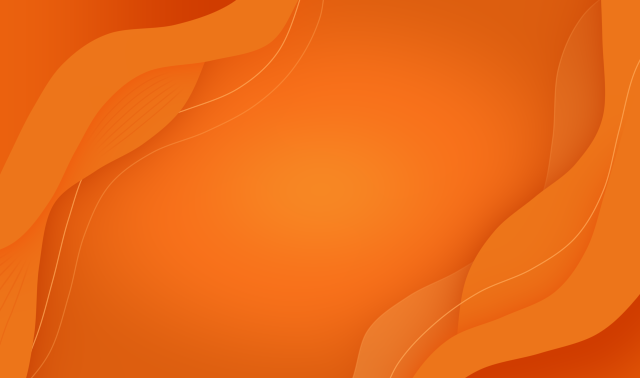
This background is drawn by a WebGL 2 fragment shader. Its source:

```glsl
#version 300 es
precision highp float;
// Orange backdrop: a soft central glow framed by layered wavy ribbons in two corners.
// Each wave is a spline along the rising diagonal, turned into a signed distance
// that drives its fill, its cast shadow or a fine bright line.

uniform vec2 u_resolution;
out vec4 fragColor;

#define ASPECT 1.7
#define KNOT_STEP 0.2
#define LEFT_START 0.0
#define RIGHT_START 0.9
#define SHADOW_WIDTH 0.055
#define CONTOURS 9.0
#define LINE_WIDTH 0.0016

const vec3 GLOW = vec3(0.97, 0.53, 0.14);
const vec3 ORANGE = vec3(0.975, 0.445, 0.105);
const vec3 RUST = vec3(0.865, 0.37, 0.06);
const vec3 RIBBON = vec3(0.93, 0.46, 0.10);
const vec3 SHADE = vec3(0.80, 0.27, 0.02);
const vec3 WARM_SHADE = vec3(0.94, 0.36, 0.05);
const vec3 DEEP_RED = vec3(0.815, 0.235, 0.0);
const vec3 HIGHLIGHT = vec3(1.0, 0.66, 0.34);

// Signed distance to a Catmull-Rom wave; positive toward the lower right.
float wave(vec2 p, float start, float k[11]) {
    float u = clamp((p.x + p.y - start) / KNOT_STEP, 0.0, 10.0);
    int i = min(int(u), 9);
    float f = u - float(i);
    float a = k[max(i - 1, 0)], b = k[i], c = k[i + 1], d = k[min(i + 2, 10)];
    float c1 = 0.5 * (c - a);
    float c2 = a - 2.5 * b + 2.0 * c - 0.5 * d;
    float c3 = 0.5 * (d - a) + 1.5 * (b - c);
    float offset = b + f * (c1 + f * (c2 + f * c3));
    float slope = (c1 + f * (2.0 * c2 + 3.0 * f * c3)) / KNOT_STEP;
    return (p.x - p.y - offset) / sqrt(2.0 * (1.0 + slope * slope));
}

// Coverage of the side where d is positive.
float fill(float d) {
    float aa = 0.7 / u_resolution.y;
    return smoothstep(-aa, aa, d);
}

// Coverage of a line; lines thinner than a pixel fade instead of breaking up.
float stroke(float d, float width) {
    float pixel = 1.0 / u_resolution.y;
    float w = max(width, pixel);
    return (1.0 - smoothstep(0.5 * w - 0.5 * pixel, 0.5 * w + 0.7 * pixel, abs(d))) * width / w;
}

float shadow(float d, float width) {
    return exp(-max(d, 0.0) / width);
}

vec3 background(vec2 p) {
    float r = length((p - vec2(0.5 * ASPECT, 0.5)) / vec2(0.85, 0.56));
    vec3 col = mix(GLOW, ORANGE, smoothstep(0.0, 0.52, r));
    return mix(col, RUST, smoothstep(0.42, 1.02, r));
}

vec3 leftRibbons(vec3 col, vec2 p) {
    float top = wave(p, LEFT_START, float[11](-0.40, -0.44, -0.49, -0.56, -0.626, -0.664, -0.622, -0.469, -0.378, -0.37, -0.37));
    float mid = wave(p, LEFT_START, float[11](-0.42, -0.40, -0.321, -0.336, -0.40, -0.447, -0.42, -0.279, -0.17, -0.21, -0.28));
    float low = wave(p, LEFT_START, float[11](0.10, -0.02, -0.192, -0.316, -0.294, -0.239, -0.23, -0.301, -0.41, -0.53, -0.66));
    float bright = wave(p, LEFT_START, float[11](0.06, -0.01, -0.119, -0.237, -0.327, -0.321, -0.217, -0.133, -0.124, -0.206, -0.33));
    float faint = wave(p, LEFT_START, float[11](0.088, 0.064, -0.035, -0.153, -0.219, -0.192, -0.104, -0.044, -0.04, -0.102, -0.24));

    // Shadows and loose lines on the backdrop
    col = mix(col, WARM_SHADE, 0.5 * shadow(mid, 0.09));
    col = mix(col, SHADE, mix(0.8, 0.45, smoothstep(0.3, 0.8, p.y)) * shadow(low, SHADOW_WIDTH));
    col = mix(col, HIGHLIGHT, 0.75 * stroke(bright, 1.6 * LINE_WIDTH));
    col = mix(col, HIGHLIGHT, 0.6 * stroke(faint, LINE_WIDTH));

    // Lower ribbon with evenly spread contours between its two edges
    float gap = max(mid - low, 0.001);
    float across = mid / gap;
    float contour = (abs(fract(across * CONTOURS) - 0.5)) * gap / CONTOURS;
    float band = smoothstep(0.08, 0.14, gap) * step(0.1, across) * step(across, 0.78);
    vec3 under = mix(RIBBON, WARM_SHADE, 0.8 * shadow(mid, SHADOW_WIDTH));
    under = mix(under, WARM_SHADE * 0.96, 0.6 * band * stroke(contour, LINE_WIDTH));
    col = mix(col, under, fill(-low));

    // Main ribbon and the red corner behind it
    col = mix(col, RIBBON, fill(-mid));
    vec3 corner = mix(vec3(0.92, 0.38, 0.055), DEEP_RED, smoothstep(0.0, 0.6, p.x));
    return mix(col, corner, fill(-top));
}

vec3 rightRibbons(vec3 col, vec2 p) {
    float panel = wave(p, RIGHT_START, float[11](0.951, 0.852, 0.869, 0.934, 0.973, 0.965, 0.836, 0.666, 0.591, 0.608, 0.64));
    float outer = wave(p, RIGHT_START, float[11](1.46, 1.305, 1.124, 0.976, 0.925, 0.942, 0.962, 0.905, 0.70, 0.487, 0.29));
    float front = wave(p, RIGHT_START, float[11](1.17, 1.095, 1.091, 1.175, 1.246, 1.217, 1.115, 1.007, 0.90, 0.774, 0.66));
    float bright = wave(p, RIGHT_START, float[11](1.084, 1.018, 1.011, 1.046, 1.124, 1.157, 1.106, 0.989, 0.874, 0.82, 0.75));
    float corner = wave(p, RIGHT_START, float[11](1.206, 1.217, 1.254, 1.369, 1.469, 1.48, 1.438, 1.37, 1.30, 1.24, 1.17));

    // Translucent panel with a pale rim
    col = mix(col, SHADE, 0.25 * shadow(-panel, SHADOW_WIDTH));
    col = mix(col, vec3(1.0, 0.75, 0.42), fill(panel) * mix(0.34, 0.12, p.y));
    col = mix(col, HIGHLIGHT, 0.5 * stroke(panel, LINE_WIDTH));

    // Outer ribbon, shaded where the front ribbon overlaps it
    col = mix(col, SHADE, 0.6 * shadow(-outer, SHADOW_WIDTH));
    col = mix(col, RIBBON, fill(outer));
    float overlap = 1.0 - smoothstep(0.4, 0.75, p.y);
    col = mix(col, WARM_SHADE * 0.97, 0.75 * overlap * shadow(-front, SHADOW_WIDTH));
    col = mix(col, RIBBON, fill(front));
    col = mix(col, HIGHLIGHT, 0.75 * stroke(bright, 1.6 * LINE_WIDTH));

    // Red corner beyond the front ribbon
    vec3 red = mix(DEEP_RED, vec3(0.88, 0.33, 0.025), smoothstep(0.0, 0.2, corner));
    return mix(col, red, fill(corner));
}

void main() {
    vec2 p = gl_FragCoord.xy / u_resolution * vec2(ASPECT, 1.0);
    vec3 col = background(p);
    col = leftRibbons(col, p);
    col = rightRibbons(col, p);
    fragColor = vec4(col, 1.0);
}
```
